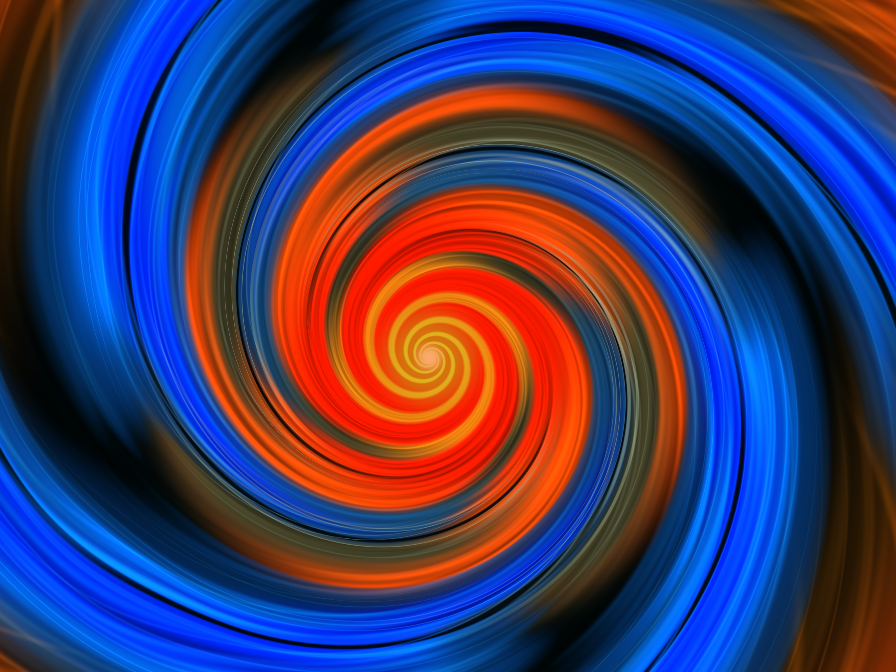
Reproduce this background procedurally as a WebGL 1 fragment shader.

```glsl
precision highp float;
// Four-armed spiral vortex: golden core, red and orange coils, fibrous blue arms over black.

uniform vec2 u_resolution;

const float TAU = 6.2831853;
const float PITCH = 3.35;

const vec3 PEACH = vec3(0.98, 0.66, 0.42);
const vec3 YELLOW = vec3(0.87, 0.70, 0.12);
const vec3 GOLD = vec3(0.93, 0.50, 0.06);
const vec3 RED = vec3(1.0, 0.10, 0.0);
const vec3 ORANGE = vec3(0.95, 0.29, 0.02);
const vec3 OLIVE = vec3(0.23, 0.22, 0.13);
const vec3 STEEL = vec3(0.07, 0.27, 0.45);
const vec3 NAVY = vec3(0.02, 0.20, 0.42);
const vec3 AZURE = vec3(0.01, 0.37, 0.86);
const vec3 VIVID = vec3(0.0, 0.15, 1.0);
const vec3 BLACK = vec3(0.0, 0.02, 0.022);
const vec3 BROWN = vec3(0.19, 0.11, 0.015);
const vec3 PALE = vec3(0.62, 0.70, 0.60);

float hash(float n) {
  n = fract(n * 0.1031);
  n *= n + 33.33;
  n *= n + n;
  return fract(n);
}

// Smooth noise that repeats after count cells, so it closes around a circle.
float ringNoise(float x, float count, float seed) {
  float cell = floor(x);
  float f = x - cell;
  float a = hash(mod(cell, count) + seed);
  float b = hash(mod(cell + 1.0, count) + seed);
  return mix(a, b, f * f * (3.0 - 2.0 * f));
}

// Strands that follow a logarithmic spiral of the given pitch.
float strands(float angle, float logR, float pitch, float count, float seed) {
  return ringNoise((angle + pitch * logR) / TAU * count, count, seed);
}

// Narrow bright threads at the middle level of the strand noise.
float threads(float angle, float logR, float pitch, float count, float seed) {
  float n = strands(angle, logR, pitch, count, seed);
  return 1.0 - smoothstep(0.0, 0.16, abs(n - 0.5));
}

// Signed distance to the nearest whole number.
float wrapped(float x) {
  return fract(x + 0.5) - 0.5;
}

// Colour along the cool arm, from the core outwards.
vec3 coolColor(float r, float middle) {
  vec3 col = mix(YELLOW, GOLD, smoothstep(0.03, 0.10, r));
  col = mix(col, OLIVE, smoothstep(0.12, 0.18, r));
  col = mix(col, STEEL, smoothstep(0.18, 0.26, r));
  return mix(col, mix(AZURE, VIVID, middle), smoothstep(0.25, 0.38, r));
}

// Colour between the cool arms; trailing is 1 on the side after an arm.
vec3 warmColor(float r, float trailing) {
  vec3 col = mix(GOLD * 0.9, RED, smoothstep(0.03, 0.10, r));
  col = mix(col, ORANGE, smoothstep(0.16, 0.26, r));
  col = mix(col, BLACK, smoothstep(0.36, 0.46, r));
  float olive = smoothstep(0.23, 0.31, r) * (1.0 - smoothstep(0.39, 0.48, r));
  col = mix(col, OLIVE, trailing * olive);
  col = mix(col, BROWN, smoothstep(0.57, 0.70, r));
  return mix(col, ORANGE * 0.65, smoothstep(0.70, 0.90, r));
}

void main() {
  float pixel = 1.0 / u_resolution.y;
  vec2 p = gl_FragCoord.xy * pixel;
  p.x += 0.5 * (4.0 / 3.0 - u_resolution.x * pixel);
  p -= vec2(0.639, 0.468);

  // The coils drift off centre as they widen.
  float reach = length(p);
  vec2 drift = mix(vec2(0.010, 0.030), vec2(-0.006, 0.012), smoothstep(0.50, 0.64, reach));
  p -= drift * smoothstep(0.10, 0.45, reach);
  float r = max(length(p), 0.001);
  float logR = log(r);
  float angle = atan(p.y, p.x);

  float phase = (angle + PITCH * logR - 0.40) * 4.0 / TAU;
  float fine = strands(angle, logR, 3.1, 132.0, 7.0);
  float broad = strands(angle, logR, 3.7, 56.0, 31.0);
  float along = threads(angle, logR, 3.5, 96.0, 59.0);
  float crossing = threads(angle, logR, 2.7, 72.0, 83.0);
  float detail = smoothstep(0.05, 0.18, r);

  // Leading and trailing edges of the cool arm, in phase units.
  float rimward = smoothstep(0.66, 0.78, r);
  float lead = 0.33 + 0.28 * smoothstep(0.13, 0.25, r) + 0.24 * smoothstep(0.42, 0.65, r);
  float trail = 0.69 + 0.31 * smoothstep(0.18, 0.30, r) + 0.43 * smoothstep(0.39, 0.54, r);
  lead += 0.26 * rimward;
  trail += 0.05 * rimward;
  float halfWidth = 0.5 * (trail - lead);
  float d = wrapped(phase - 0.5 * (lead + trail)) + (broad - 0.5) * 0.07 * detail;
  float soft = mix(0.09, 0.15, smoothstep(0.36, 0.46, r));
  float cool = 1.0 - smoothstep(halfWidth - soft, halfWidth + soft, abs(d));
  float middle = 1.0 - smoothstep(0.0, 0.23, abs(d) + 0.16 * (fine - 0.4));
  float trailing = 1.0 - smoothstep(0.42, 0.70, fract(d));
  vec3 col = mix(warmColor(r, trailing), coolColor(r, middle), cool);

  // A navy fringe separates the blue from the warm colours.
  float fringe = 4.0 * cool * (1.0 - cool);
  col = mix(col, NAVY, 0.65 * fringe * smoothstep(0.22, 0.34, r) * (1.0 - rimward));

  // Fibres shade the arms and cross one another at slightly different pitches.
  col *= 1.0 + detail * (0.40 * (fine - 0.5) + 0.34 * (broad - 0.5));
  float outer = smoothstep(0.30, 0.42, r);
  col += vec3(0.03, 0.20, 0.22) * cool * outer * (0.55 * along + 0.40 * crossing);
  float rim = smoothstep(0.58, 0.80, r) * (1.0 - cool);
  float stray = threads(angle, logR, 1.4, 52.0, 17.0);
  col += vec3(0.42, 0.19, 0.02) * rim * (0.5 * stray + 0.35 * crossing);

  // Pale filaments flank the seam in the middle coils.
  float seam = abs(wrapped(phase + (broad - 0.5) * 0.08));
  float coils = smoothstep(0.19, 0.26, r) * (1.0 - smoothstep(0.36, 0.46, r));
  float flank = 1.0 - smoothstep(0.05, 0.34, seam);
  col = mix(col, PALE, coils * flank * (0.50 * along + 0.28 * crossing));

  // Thin dark seam, broken lightly by the crossing fibres.
  float blur = pixel / (0.469 * r);
  float line = 1.0 - smoothstep(0.009, 0.023 + blur, seam);
  float strength = smoothstep(0.14, 0.26, r) * (1.0 - smoothstep(0.72, 0.82, r));
  col = mix(col, BLACK, line * strength * (0.92 - 0.5 * crossing));

  col = mix(PEACH, col, smoothstep(0.004, 0.028, r));
  gl_FragColor = vec4(clamp(col, 0.0, 1.0), 1.0);
}
```
